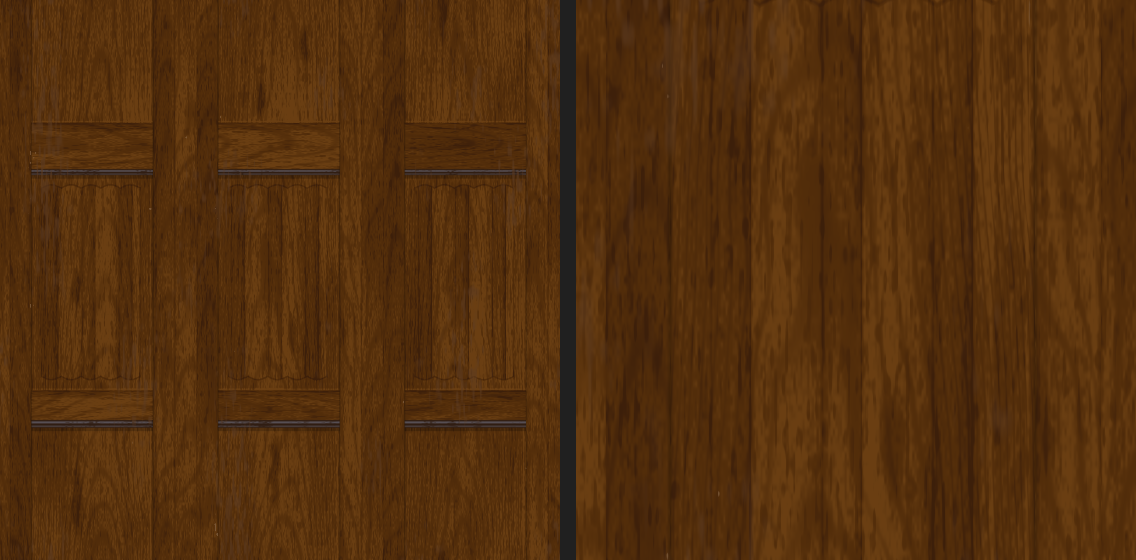
Left, the full canvas; right, a detail of the centre.
Write a Shadertoy shader that draws this texture.

```glsl
// Draws dark oak wall panelling: three columns of plain and linenfold panels with worn rails.

const vec3 DARK_OAK = vec3(0.235, 0.12, 0.04);
const vec3 MID_OAK = vec3(0.325, 0.178, 0.04);
const vec3 LIGHT_OAK = vec3(0.415, 0.245, 0.072);
const vec3 GROOVE_DARK = vec3(0.19, 0.115, 0.07);
const vec3 WORN_BLUE = vec3(0.34, 0.31, 0.33);
const vec3 DUST = vec3(0.36, 0.23, 0.13);
const vec3 PALE_CHIP = vec3(0.55, 0.42, 0.30);
const float COLUMNS = 3.0;
const float STILE = 0.348;   // stile width as a share of one column
const float STRIP = 0.117;   // width of one of the strips in a stile

float hash(vec3 p) {
    p = fract(p * vec3(0.1031, 0.1030, 0.0973));
    p += dot(p, p.yzx + 33.33);
    return fract((p.x + p.y) * p.z);
}

// Value noise that wraps in y after one unit of the unscaled coordinate
float noise(vec2 p, vec2 freq, float seed) {
    p *= freq;
    vec2 c = floor(p), f = p - c;
    f = f * f * (3.0 - 2.0 * f);
    float y0 = mod(c.y, freq.y), y1 = mod(c.y + 1.0, freq.y);
    return mix(mix(hash(vec3(c.x, y0, seed)), hash(vec3(c.x + 1.0, y0, seed)), f.x),
               mix(hash(vec3(c.x, y1, seed)), hash(vec3(c.x + 1.0, y1, seed)), f.x), f.y);
}

float band(float x, float lo, float hi, float soft) {
    return smoothstep(lo - soft, lo + soft, x) - smoothstep(hi - soft, hi + soft, x);
}

float line(float d, float width) {
    return 1.0 - smoothstep(0.0, width, abs(d));
}

// Tone of a plank: x runs across the grain, y along it
float woodTone(vec2 p, float seed) {
    float cloud = noise(p, vec2(14.0, 5.0), seed);
    float ripple = noise(p, vec2(40.0, 16.0), seed + 3.0);
    float streak = noise(p + vec2(0.012 * cloud, 0.0), vec2(130.0, 5.0), seed + 7.0);
    float pores = noise(p, vec2(460.0, 64.0), seed + 11.0);
    float flecks = noise(p, vec2(720.0, 210.0), seed + 13.0);
    float x = p.x + 0.04 * (hash(vec3(seed, 5.0, 2.0)) - 0.5);
    float arches = 1100.0 * x * x + 9.0 * p.y + 2.2 * cloud + 0.6 * ripple;
    float rings = pow(0.5 + 0.5 * sin(6.2832 * arches), 5.0);
    float dashes = smoothstep(0.6, 0.85, pores);
    return 0.54 + 0.5 * (cloud - 0.5) + 0.22 * (streak - 0.5) + 0.2 * (ripple - 0.5)
        + 0.38 * (flecks - 0.5) - 0.3 * (dashes - 0.25) - 0.32 * rings * (0.3 + flecks) + 0.06;
}

vec3 oak(float tone) {
    vec3 c = mix(DARK_OAK, MID_OAK, smoothstep(-0.2, 0.52, tone));
    return mix(c, LIGHT_OAK, smoothstep(0.45, 1.02, tone));
}

// Three vertical strips side by side
float stileTone(float s, float y, float id) {
    float strip = min(floor(s / STRIP), 2.0);
    float local = s - (strip + 0.5) * STRIP;
    float tone = woodTone(vec2(local / COLUMNS, y), 20.0 + 5.0 * id + strip);
    tone += strip > 1.5 ? -0.2 : 0.02;
    tone -= 0.28 * line(s - STRIP, 0.007) + 0.2 * line(s - 2.0 * STRIP, 0.007);
    return tone - 0.2 * band(s, 0.0, 0.022, 0.003) + 0.15 * line(s - 0.105, 0.007);
}

// Carved folds: wide and narrow ridges in turn, with scalloped ends
float foldRelief(float q, float y) {
    float x = (q - 0.084) / 0.81;
    float scallop = 0.006 * abs(sin(15.708 * x));
    float d = max(abs(y - 0.496) - 0.168 - scallop, (abs(x - 0.5) - 0.5) * 0.176);
    float f = fract((x - 0.17) / 0.375 + 1.0);
    float wide = step(f, 0.64);
    float t = mix((f - 0.64) / 0.36, f / 0.64, wide);
    float relief = mix(-0.2, 0.08, wide) + 0.16 * sin(3.1416 * t) - 0.22 * t * t;
    relief -= 0.3 * max(line(f - 0.64, 0.025), line(min(f, 1.0 - f), 0.025));
    float ends = smoothstep(0.15, 0.168, abs(y - 0.496));
    return relief * smoothstep(0.001, -0.002, d) - mix(0.2, 0.45, ends) * line(d, 0.0028);
}

// Long dark stains, scattered by chance over one panel
float stains(float q, float y, float seed, float mid, float spread) {
    float sum = 0.0;
    for (float i = 0.0; i < 3.0; i++) {
        vec3 k = vec3(seed, i, 1.0);
        float dx = q - mix(0.15, 0.85, hash(k));
        float dy = fract(y - mid - spread * (hash(k + 4.0) - 0.5) + 0.5) - 0.5;
        dx += 0.03 * (noise(vec2(q, y), vec2(9.0, 40.0), seed) - 0.5);
        float r = length(vec2(dx / 0.055, dy / mix(0.04, 0.09, hash(k + 8.0))));
        sum += step(0.6, hash(k + 12.0)) * smoothstep(1.0, 0.3, r);
    }
    return min(sum, 1.0);
}

// Moulded groove: thin straight lips with blue-grey wear
vec3 addGroove(vec3 col, vec2 p, float lo, float hi, float seed, float aa) {
    float wear = noise(p, vec2(45.0, 1.0), seed) * 0.6 + 0.4 * noise(p, vec2(260.0, 500.0), seed);
    float t = (p.y - lo) / (hi - lo);
    float lips = max(line(t - 0.7, 0.26), 0.6 * line(t - 0.2, 0.2));
    vec3 groove = mix(GROOVE_DARK, WORN_BLUE, lips * smoothstep(0.05, 0.6, wear));
    col *= 1.0 - 0.2 * band(p.y, lo - 0.006, lo, 0.001);
    return mix(col, groove, band(p.y, lo, hi, aa));
}

void mainImage(out vec4 fragColor, in vec2 fragCoord) {
    vec2 uv = fragCoord / iResolution.xy;
    float aa = 0.75 / iResolution.y;
    float across = COLUMNS * uv.x + 0.18;
    float id = mod(floor(across), COLUMNS);
    float s = fract(across), y = uv.y;
    float q = (s - STILE) / (1.0 - STILE);
    vec2 local = vec2((s - 0.674) / COLUMNS, y);

    // Panels
    float carved = band(y, 0.25, 0.69, aa);
    float seed = 50.0 + 7.0 * id + 30.0 * step(0.5, carved);
    float tone = woodTone(local, seed) + mix(0.1, 0.02, carved);
    tone += carved * foldRelief(q, y);
    tone -= 0.6 * stains(q, y, seed, mix(0.02, 0.5, carved), mix(0.4, 0.22, carved));
    tone -= 0.2 * smoothstep(0.02, 0.0, min(q, 1.0 - q));
    tone += 0.3 * line(q - 0.978, 0.01) + 0.1 * line(q - 0.03, 0.01);

    // Rails, with the grain turned sideways
    float rail = band(y, 0.698, 0.781, aa) + band(y, 0.249, 0.303, aa);
    float upper = step(0.5, y);
    float railTone = woodTone(vec2(y - mix(0.276, 0.74, upper), local.x), 130.0 + 2.0 * id + upper);
    float railTop = mix(0.303, 0.781, upper);
    railTone -= 0.22 * band(railTop - y, -0.01, 0.013, 0.002);
    tone = mix(tone, railTone, rail);
    tone += 0.35 * line(y - railTop - 0.002, 0.0025) - 0.3 * line(y - railTop + 0.002, 0.0025);
    vec3 col = oak(tone);
    col = addGroove(col, local, 0.687, 0.698, 150.0 + id, aa);
    col = addGroove(col, local, 0.236, 0.250, 160.0 + id, aa);

    // Stiles and the joints beside the panels
    float inPanel = band(s, STILE, 1.0, aa * COLUMNS);
    col = mix(oak(stileTone(min(s, STILE), y, id)), col, inPanel);
    float joint = min(abs(s - STILE), min(s, 1.0 - s));
    col *= 1.0 - 0.18 * line(joint, 0.007);

    // Dusty patches and small pale chips, mostly along the joints
    float dust = noise(uv, vec2(12.0, 6.0), 180.0) * noise(uv, vec2(240.0, 48.0), 181.0);
    col = mix(col, DUST, 0.6 * smoothstep(0.4, 0.75, dust));
    float chip = noise(uv, vec2(330.0, 110.0), 170.0) * noise(uv, vec2(60.0, 24.0), 171.0);
    float chipLimit = mix(0.9, 0.72, line(joint, 0.03));
    col = mix(col, PALE_CHIP, 0.6 * smoothstep(chipLimit, chipLimit + 0.08, chip));
    fragColor = vec4(col, 1.0);
}
```
